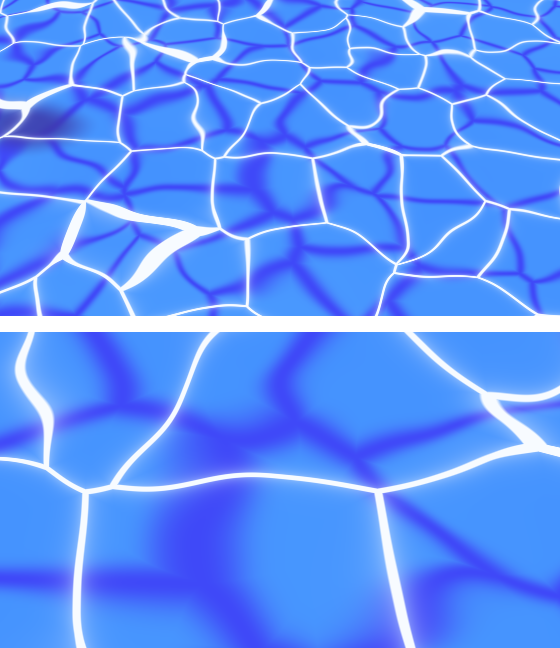
Top, the full canvas; bottom, a detail of the centre.
Write a Shadertoy shader that draws this texture.

```glsl
// Sunlit pool water: a tilted net of white light lines above its soft blue shadows.

// View of the tilted plane
const float HORIZON = 1.7;
const vec2 PLANE_SCALE = vec2(5.9, 15.0);

// Shape of the net
const float JITTER = 0.86;
const float WARP_AMOUNT = 0.32;
const float WARP_FREQUENCY = 1.7;
const float LINE_WIDTH = 0.013;
const float FLARE_WIDTH = 0.065;
const float GLOW_RADIUS = 0.036;
const float GLOW_STRENGTH = 0.45;

// Shadow net on the pool floor
const vec2 SHADOW_OFFSET = vec2(7.43, 3.36);
const float SHADOW_SCALE = 1.08;
const float SHADOW_THIN = 0.045;
const float SHADOW_WIDE = 0.13;

// Dim patch at the left side
const vec2 DIM_CENTER = vec2(-0.80, 0.12);
const vec2 DIM_RADIUS = vec2(0.17, 0.085);

const vec3 WATER = vec3(0.265, 0.570, 0.995);
const vec3 WATER_BRIGHT = vec3(0.290, 0.600, 0.995);
const vec3 SHADOW = vec3(0.245, 0.260, 0.970);
const vec3 DIM = vec3(0.240, 0.220, 0.660);
const vec3 GLOW = vec3(0.800, 0.880, 1.000);
const vec3 LIGHT = vec3(0.970, 0.985, 1.000);

vec2 hash2(vec2 p) {
    vec3 q = fract(p.xyx * vec3(0.1031, 0.1030, 0.0973));
    q += dot(q, q.yzx + 33.33);
    return fract((q.xx + q.yz) * q.zy);
}

// Two smooth value noises at once
vec2 noise2(vec2 p) {
    vec2 i = floor(p);
    vec2 f = fract(p);
    vec2 u = f * f * f * (f * (f * 6.0 - 15.0) + 10.0);
    vec2 low = mix(hash2(i), hash2(i + vec2(1, 0)), u.x);
    vec2 high = mix(hash2(i + vec2(0, 1)), hash2(i + vec2(1, 1)), u.x);
    return mix(low, high, u.y);
}

vec2 cellPoint(vec2 cell) {
    return 0.5 + JITTER * (hash2(cell) - 0.5);
}

// Distance to the nearest border between Voronoi cells
float borderDistance(vec2 p) {
    vec2 cell = floor(p);
    vec2 f = fract(p);
    vec2 nearestCell = vec2(0.0);
    vec2 nearest = vec2(0.0);
    float best = 1e3;
    for (int y = -1; y <= 1; y++)
    for (int x = -1; x <= 1; x++) {
        vec2 g = vec2(x, y);
        vec2 r = g + cellPoint(cell + g) - f;
        float d = dot(r, r);
        if (d < best) {
            best = d;
            nearest = r;
            nearestCell = g;
        }
    }
    float border = 1e3;
    for (int y = -2; y <= 2; y++)
    for (int x = -2; x <= 2; x++) {
        vec2 g = nearestCell + vec2(x, y);
        vec2 r = g + cellPoint(cell + g) - f;
        vec2 gap = r - nearest;
        if (dot(gap, gap) > 1e-4)
            border = min(border, dot(0.5 * (nearest + r), normalize(gap)));
    }
    return border;
}

// Net with wavy strands
float netDistance(vec2 p) {
    return borderDistance(p + WARP_AMOUNT * (noise2(p * WARP_FREQUENCY) - 0.5));
}

void mainImage(out vec4 fragColor, in vec2 fragCoord) {
    vec2 p = (fragCoord - 0.5 * iResolution.xy) / iResolution.y;

    // Perspective; the offset keeps the hash away from zero
    float depth = 1.0 / (HORIZON - p.y);
    vec2 plane = PLANE_SCALE * vec2(p.x, 1.0) * depth + vec2(40.0, 20.0);
    float pixel = PLANE_SCALE.y * depth * depth / iResolution.y;

    // Water body and dim patch
    vec2 broad = noise2(plane * 0.6 + 11.0);
    vec3 color = mix(WATER, WATER_BRIGHT, broad.x);
    vec2 toDim = (p - DIM_CENTER + 0.05 * (noise2(plane * 1.3) - 0.5)) / DIM_RADIUS;
    float dim = 1.0 - smoothstep(0.3, 1.3, length(toDim));

    // Blurred shadow strands
    float shadowDistance = netDistance(plane * SHADOW_SCALE + SHADOW_OFFSET);
    float spread = noise2(plane * 0.8 + 5.0).y;
    float radius = mix(SHADOW_THIN, SHADOW_WIDE, smoothstep(0.4, 1.0, spread));
    float shadow = exp(-pow(shadowDistance / radius, 2.0));
    color = mix(color, SHADOW, 0.92 * shadow);
    color = mix(color, DIM, 0.85 * dim);

    // Light strands, with a few wide flares
    float lightDistance = netDistance(plane);
    float flare = smoothstep(0.72, 0.98, noise2(plane * 0.9 + 27.0).x);
    float width = LINE_WIDTH + FLARE_WIDTH * flare;
    float glow = exp(-max(lightDistance - width, 0.0) / (GLOW_RADIUS * (1.0 + flare)));
    float line = smoothstep(-0.7 * pixel, 0.7 * pixel, width + 0.15 * pixel - lightDistance);
    color = mix(color, GLOW, GLOW_STRENGTH * glow);
    color = mix(color, LIGHT, line);

    fragColor = vec4(color, 1.0);
}
```
